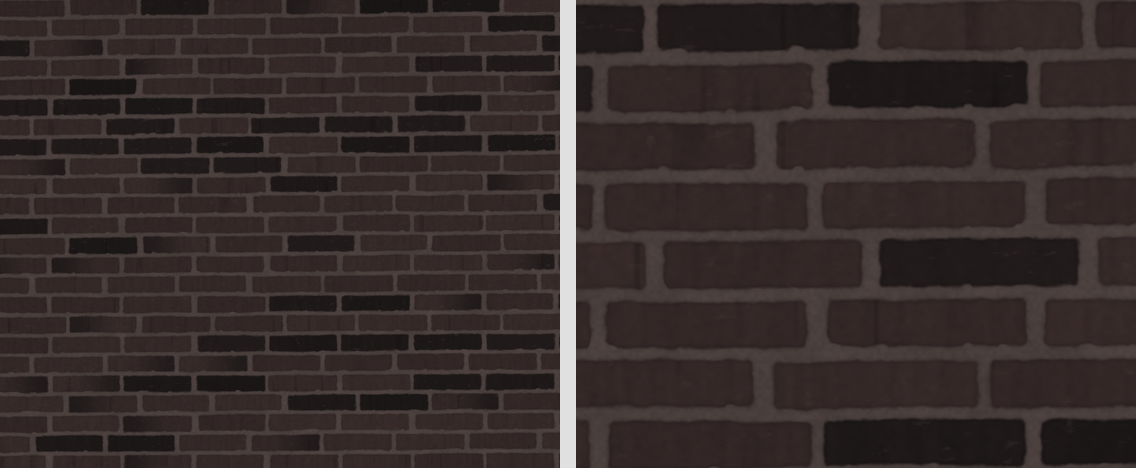
Left, the full canvas; right, a detail of the centre.
This texture is drawn by a Shadertoy shader. Its source:

```glsl
// Dark brick wall in running bond, with courses that rise slightly to the right.
// Each brick is a rounded box with a ragged edge; hashes pick the scorched bricks
// and value noise adds the grain, streaks and mortar speckle.

const float COLUMNS = 7.726;                  // bricks across the canvas
const float ROW_PITCH = 0.0423;               // course height / canvas height
const float ROW_SPREAD = 0.0002;              // growth of the pitch to the right
const float FIRST_ROW = 0.0187;               // centre of the top course at the left
const float TILT = 0.0117;                    // rise of the courses across the canvas
const float BRICK_ASPECT = 3.654;             // brick pitch / course height
const vec2 HALF_BRICK = vec2(1.695, 0.395);   // in course heights
const float CORNER = 0.10;
const float RAGGED = 0.085;
const float SCORCH_CHANCE = 0.13;
const float SPREAD_CHANCE = 0.08;             // scorch that also takes the next brick
const float PARTIAL_CHANCE = 0.16;            // bricks burnt at one end only

const vec3 BRICK = vec3(0.204, 0.155, 0.154);
const vec3 SCORCHED = vec3(0.106, 0.088, 0.088);
const vec3 MORTAR = vec3(0.292, 0.250, 0.241);

float hash(vec2 p) {
    vec3 h = fract(vec3(p.xyx) * 0.1031);
    h += dot(h, h.yzx + 33.33);
    return fract((h.x + h.y) * h.z);
}

float noise(vec2 p) {
    vec2 i = floor(p), f = fract(p);
    f = f * f * (3.0 - 2.0 * f);
    vec2 e = vec2(1.0, 0.0);
    return mix(mix(hash(i), hash(i + e.xy), f.x),
               mix(hash(i + e.yx), hash(i + e.xx), f.x), f.y);
}

float fbm(vec2 p) {
    float sum = 0.0, weight = 0.5;
    for (int i = 0; i < 4; i++) {
        sum += weight * noise(p);
        p = p * 2.03 + 17.3;
        weight *= 0.5;
    }
    return sum / 0.9375;
}

float roundedBox(vec2 p, vec2 halfSize, float radius) {
    vec2 d = abs(p) - halfSize + radius;
    return length(max(d, 0.0)) + min(max(d.x, d.y), 0.0) - radius;
}

// Joint offset over a cycle of four courses: left, middle, right, middle.
float bondOffset(float row) {
    float step4 = mod(row, 4.0);
    return 0.685 + 0.24 * (1.0 - abs(step4 - 2.0)) * -1.0;
}

// How burnt a brick is, from 0 to 1, at the position along its length (-1 to 1).
float scorchAmount(vec2 id, float along) {
    float own = hash(id + 51.7);
    bool burnt = own < SCORCH_CHANCE || hash(id + vec2(50.7, 51.7)) < SPREAD_CHANCE;
    if (burnt) return 0.78 + 0.3 * hash(id + 9.1);
    float side = hash(id + 23.9) < 0.5 ? -1.0 : 1.0;
    float partial = step(hash(id + 77.3), PARTIAL_CHANCE);
    return partial * 0.75 * smoothstep(-0.5, 1.0, side * along);
}

void mainImage(out vec4 fragColor, in vec2 fragCoord) {
    vec2 uv = fragCoord / iResolution.xy;

    // Course and brick coordinates, rows counted from the top
    float course = (1.0 - uv.y - FIRST_ROW + TILT * uv.x)
                 / (ROW_PITCH + ROW_SPREAD * uv.x) + 0.5;
    vec2 wall = vec2(uv.x * COLUMNS * BRICK_ASPECT, course);
    course += 0.05 * (noise(wall * vec2(0.6, 1.0) + 5.0) - 0.5);
    float row = floor(course);
    float column = uv.x * COLUMNS - bondOffset(row);
    vec2 id = vec2(floor(column), row) + 30.0;
    vec2 local = (vec2(fract(column), fract(course)) - 0.5) * vec2(BRICK_ASPECT, 1.0);

    // Brick outline: jitter, roughness and small bites along the lower edge
    vec2 jitter = vec2(hash(id + 3.3), hash(id + 8.8)) - 0.5;
    vec2 p = local - jitter * vec2(0.10, 0.04);
    float rough = fbm(wall * vec2(4.0, 5.0) + id * 7.0) - 0.5;
    float bite = smoothstep(0.68, 0.95, noise(wall * vec2(3.5, 1.5) + 40.0));
    float d = roundedBox(p, HALF_BRICK + vec2(jitter.y * 0.06, 0.0), CORNER);
    d += RAGGED * rough + 0.07 * bite * smoothstep(0.15, 0.40, p.y);
    float pixel = 1.0 / (ROW_PITCH * iResolution.y);
    float blur = 0.025 + 0.6 * pixel;
    float inside = 1.0 - smoothstep(-blur, blur, d);

    // Brick face: tone, vertical streaks, fine grain and darker rim
    float along = p.x / HALF_BRICK.x;
    float streak = noise(vec2(wall.x * 7.0, wall.y * 0.9) + id * 13.0);
    float crack = smoothstep(0.84, 0.97, noise(vec2(wall.x * 4.5, wall.y * 0.3) + id * 19.0));
    float grain = fbm(wall * 9.0 + 60.0) - 0.5;
    float burn = scorchAmount(id, along) * (0.88 + 0.24 * streak);
    vec3 face = mix(BRICK, SCORCHED, clamp(burn, 0.0, 1.0));
    face *= 0.95 + 0.10 * hash(id + 14.2);
    face *= 1.0 + 0.08 * (streak - 0.5) + 0.14 * grain - 0.12 * crack;
    face *= 1.0 - 0.10 * smoothstep(-0.10, 0.0, d);
    float scuff = smoothstep(0.72, 0.85, fbm(wall * vec2(3.0, 6.0) + 90.0));
    face = mix(face, MORTAR, 0.22 * scuff);

    // Mortar: blotches, sandy speckle and a soft shade next to the bricks
    float blotch = fbm(wall * 1.3 + 25.0) - 0.5;
    float sand = noise(wall * 16.0) - 0.5;
    vec3 joint = MORTAR * (1.0 + 0.16 * blotch + 0.10 * sand);
    joint *= 0.92 + 0.08 * smoothstep(0.0, 0.09, d);

    vec3 color = mix(joint, face, inside);
    color *= 0.98 + 0.06 * (noise(uv * 3.0 + 2.0) - 0.5);
    fragColor = vec4(color, 1.0);
}
```
